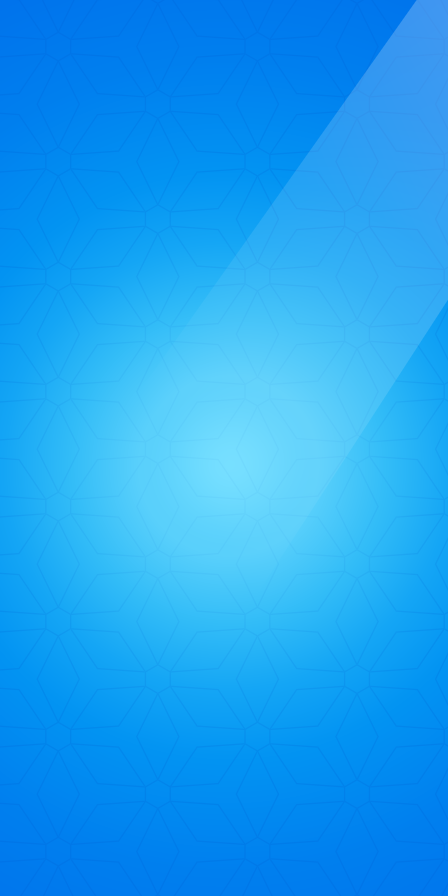
A Shadertoy shader for this background:

```glsl
// Blue radial glow over a faint lattice of hexagons and diamonds, crossed by a slanted light beam.
#define GLOW_CENTER vec2(0.51, 0.96)
#define LATTICE_ORIGIN vec2(0.130, 1.896)
#define LATTICE_STEP 0.2567
#define HEX_RADIUS 0.032
#define DIAMOND_HALF_WIDTH 0.047
#define LINE_HALF_WIDTH 0.0015
#define LINE_COLOR vec3(0.0, 0.34, 0.80)
#define LINE_OPACITY 0.17
#define BEAM_OPACITY 0.25

const float SQRT3 = 1.7320508;

float segmentDistance(vec2 p, vec2 a, vec2 b) {
    vec2 ab = b - a;
    return length(p - a - ab * clamp(dot(p - a, ab) / dot(ab, ab), 0.0, 1.0));
}

// Signed distance to a line, positive on the right of a -> b
float rightOfLine(vec2 p, vec2 a, vec2 b) {
    vec2 dir = normalize(b - a);
    return dot(p - a, vec2(dir.y, -dir.x));
}

// Offset from the nearest point of a triangular lattice
vec2 latticeOffset(vec2 p) {
    vec2 cell = LATTICE_STEP * vec2(SQRT3, 1.0);
    vec2 a = mod(p + 0.5 * cell, cell) - 0.5 * cell;
    vec2 b = mod(p, cell) - 0.5 * cell;
    return dot(a, a) < dot(b, b) ? a : b;
}

// Distance to the small hexagons and the diamonds joining them
float patternDistance(vec2 p) {
    vec2 q = latticeOffset(p - LATTICE_ORIGIN);
    float sector = radians(60.0);
    float angle = abs(mod(atan(q.x, q.y) + 0.5 * sector, sector) - 0.5 * sector);
    q = length(q) * vec2(cos(angle), sin(angle));
    float hexagon = abs(dot(q, vec2(0.5 * SQRT3, 0.5)) - 0.5 * SQRT3 * HEX_RADIUS);
    float diamond = segmentDistance(q, vec2(HEX_RADIUS, 0.0),
                                    vec2(0.5 * LATTICE_STEP, DIAMOND_HALF_WIDTH));
    return min(hexagon, diamond);
}

// Radial ramp from pale cyan to deep blue
vec3 glowColor(float r) {
    vec3 c = vec3(0.45, 0.87, 1.0);
    c = mix(c, vec3(0.35, 0.815, 0.985), smoothstep(0.0, 0.20, r));
    c = mix(c, vec3(0.20, 0.74, 0.97), clamp((r - 0.20) / 0.15, 0.0, 1.0));
    c = mix(c, vec3(0.08, 0.65, 0.96), clamp((r - 0.35) / 0.15, 0.0, 1.0));
    c = mix(c, vec3(0.01, 0.58, 0.95), clamp((r - 0.50) / 0.15, 0.0, 1.0));
    c = mix(c, vec3(0.0, 0.50, 0.935), clamp((r - 0.65) / 0.25, 0.0, 1.0));
    return mix(c, vec3(0.0, 0.45, 0.925), clamp((r - 0.90) / 0.25, 0.0, 1.0));
}

void mainImage(out vec4 fragColor, in vec2 fragCoord) {
    // Canvas units: width 1, height 2
    float pixel = 2.0 / iResolution.y;
    vec2 p = fragCoord * pixel;

    // Background glow
    float r = distance(p, GLOW_CENTER);
    vec3 color = glowColor(r);

    // Lattice lines, fainter inside the glow
    float line = clamp((LINE_HALF_WIDTH - patternDistance(p)) / pixel + 0.5, 0.0, 1.0);
    color = mix(color, LINE_COLOR, line * LINE_OPACITY * mix(0.25, 1.0, smoothstep(0.15, 0.75, r)));

    // Light beam, fading towards its lower left end
    vec2 tail = vec2(0.3125, 1.128);
    float leftSide = rightOfLine(p, tail, vec2(0.930, 2.0));
    float rightSide = -rightOfLine(p, vec2(0.573, 0.672), vec2(1.0, 1.331));
    float beam = clamp(min(leftSide, rightSide) / pixel + 0.5, 0.0, 1.0);
    float fade = clamp(dot(p - tail, vec2(0.874, 0.485)), 0.0, 1.0);
    color = mix(color, vec3(1.0), beam * fade * BEAM_OPACITY);

    fragColor = vec4(color, 1.0);
}
```
